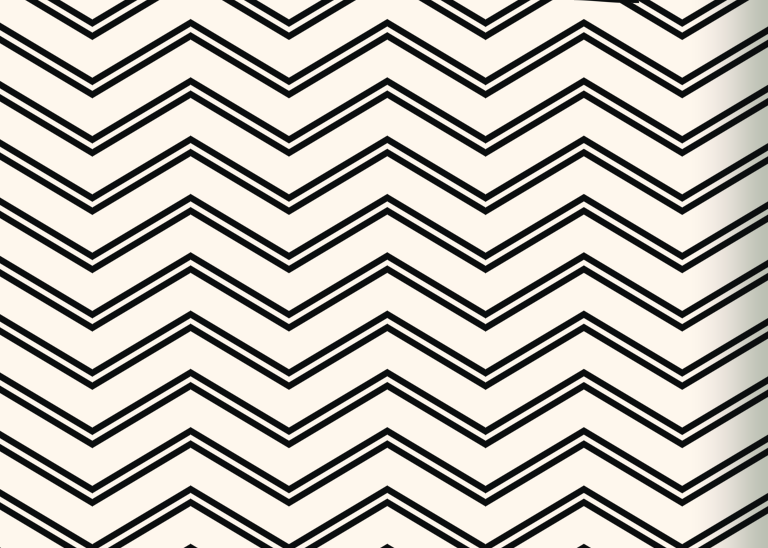
Write a Shadertoy shader that draws this pattern.

```glsl
// Height of a triangle wave below its peaks
float zigzag(float x) {
    return abs(fract((x - 0.3479) / 0.3588 + 0.5) - 0.5) * 0.3588 * 0.597;
}

// Signed distance to the repeated pairs of mitred chevron lines
float chevronPairs(vec2 p) {
    float row = p.y - zigzag(p.x) - 0.0535;
    float offset = (fract(row / 0.1064 + 0.5) - 0.5) * 0.1064;
    return (abs(abs(offset) - 0.012) - 0.0068) * 0.859;
}

// Thin tapered sliver along the top edge
float topSliver(vec2 p) {
    float lower = p.y - 0.0055 * smoothstep(1.04, 1.15, p.x);
    return max(lower, abs(p.x - 1.107) - 0.059);
}

void mainImage(out vec4 fragColor, in vec2 fragCoord) {
    // Height-based units, measured downward from the top
    vec2 p = vec2(fragCoord.x, iResolution.y - fragCoord.y) / iResolution.y;
    float across = fragCoord.x / iResolution.x;
    float aa = 0.75 / iResolution.y;

    // Cream paper with a warm, then grey-green fold shadow at the right
    vec3 paper = vec3(0.996, 0.969, 0.929);
    paper = mix(paper, vec3(0.94, 0.91, 0.88), smoothstep(0.895, 0.945, across));
    paper = mix(paper, vec3(0.73, 0.75, 0.70), smoothstep(0.925, 1.005, across));

    // Ink
    float d = min(chevronPairs(p), topSliver(p));
    float ink = 1.0 - smoothstep(-aa, aa, d);
    fragColor = vec4(mix(paper, vec3(0.04, 0.05, 0.055), ink), 1.0);
}
```
